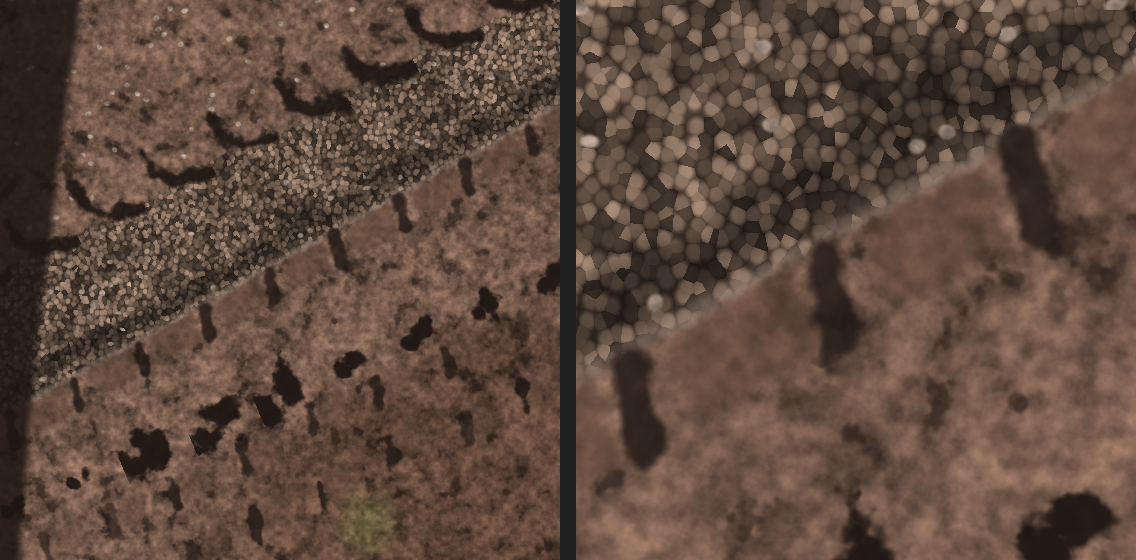
Left: the whole. Right: its middle third, enlarged.
Reproduce this texture procedurally as a Shadertoy shader.

```glsl
const vec3 EARTH = vec3(0.445, 0.342, 0.288);
const vec3 DARK_EARTH = vec3(0.365, 0.268, 0.218);
const vec3 GRAVEL = vec3(0.435, 0.360, 0.305);
const vec3 FACE = vec3(0.390, 0.290, 0.238);
const vec3 PALE = vec3(0.67, 0.59, 0.54);
const vec3 SHADE = vec3(0.125, 0.092, 0.080);
const vec3 MOSS = vec3(0.44, 0.41, 0.26);

float hash(vec2 p) {
    vec3 q = fract(p.xyx * 0.1031);
    q += dot(q, q.yzx + 33.33);
    return fract((q.x + q.y) * q.z);
}
float noise(vec2 p) {
    vec2 i = floor(p), f = fract(p), e = vec2(0.0, 1.0);
    f = f * f * (3.0 - 2.0 * f);
    return mix(mix(hash(i), hash(i + e.yx), f.x), mix(hash(i + e), hash(i + e.yy), f.x), f.y);
}
// Layered noise centred on zero
float fbm(vec2 p) {
    float sum = -0.5, amp = 0.53;
    for (int k = 0; k < 4; k++, amp *= 0.5) {
        sum += amp * noise(p);
        p = mat2(1.6, 1.2, -1.2, 1.6) * p + 7.3;
    }
    return sum;
}
// Distance to the nearest stone centre, and that stone's random value
vec2 stones(vec2 p) {
    vec2 best = vec2(9.0, 0.0);
    for (int k = 0; k < 9; k++) {
        vec2 c = floor(p) + vec2(k % 3 - 1, k / 3 - 1);
        float d = length(c + vec2(hash(c), hash(c + 41.7)) - p);
        if (d < best.x) best = vec2(d, hash(c + 93.1));
    }
    return best;
}
float segment(vec2 p, vec2 a, vec2 b) {
    vec2 ab = b - a;
    return length(p - a - ab * clamp(dot(p - a, ab) / dot(ab, ab), 0.0, 1.0));
}
// Offset from the nearest repeat in a slanted row (xy) and its index (z)
vec3 repeatRow(vec2 p, vec2 origin, vec2 pitch) {
    float id = round(dot(p - origin, pitch) / dot(pitch, pitch));
    return vec3(p - origin - id * pitch, id);
}
// Signed height above the line of a row
float above(vec2 p, vec2 origin, vec2 pitch) {
    return dot(p - origin, normalize(vec2(-pitch.y, pitch.x)));
}
float inside(float d, float radius, float soft) {
    return 1.0 - smoothstep(radius - soft, radius + soft, d);
}
float band(float x, float lo, float hi, float soft) {
    return inside(abs(x - 0.5 * (lo + hi)), 0.5 * (hi - lo), soft);
}
// Curved shadow below the front of an upper step
float hookShadow(vec2 q, float width, float rough) {
    vec2 heel = vec2(-0.036, 0.012);
    float d = min(segment(q, vec2(-0.062, 0.050), heel) + 0.003, segment(q, heel, vec2(0.0)));
    d = min(d, segment(q, vec2(0.0), vec2(0.058, 0.014)));
    return inside(d + rough * 0.026, width, 0.006);
}
float slabShadow(vec2 q, float tall, float width, float rough) {
    return inside(segment(q, vec2(-0.005, -0.012), vec2(0.004, -tall)) + rough * 0.016, width, 0.004);
}
float hollow(vec2 q, vec2 size, float rough) {
    return inside(length(q / size) + rough * 1.7, 0.93, 0.22);
}

void mainImage(out vec4 fragColor, in vec2 fragCoord) {
    vec2 p = fragCoord / iResolution.xy;
    float coarse = fbm(p * 13.0), rough = fbm(p * 42.0 + 5.0), fine = fbm(p * 105.0 + 19.0);
    vec2 upperAt = vec2(0.195, 0.616), upperPitch = vec2(0.1205, 0.0618);
    vec2 edgeAt = vec2(0.254, 0.396), edgePitch = vec2(0.116, 0.0648);
    vec2 holeAt = vec2(0.273, 0.206), holePitch = vec2(0.121, 0.051);
    float edge = above(p, edgeAt, edgePitch) + rough * 0.008;
    // Earth, darker at the lower right
    float dim = inside(above(p, holeAt, holePitch) + coarse * 0.15, -0.05, 0.07) * smoothstep(0.2, 0.7, p.x);
    vec3 col = mix(EARTH, DARK_EARTH, dim) * (1.0 + 0.4 * coarse + 0.65 * rough + 0.8 * fine);
    col = mix(col, SHADE, 0.5 * smoothstep(0.13, 0.28, -rough - 0.1 * coarse));
    // Flat faces of the lower steps
    vec2 tread = repeatRow(p, edgeAt + 0.42 * edgePitch, edgePitch).xy;
    float along = dot(tread, edgePitch) / dot(edgePitch, edgePitch);
    float face = inside(abs(along + rough * 0.2), 0.32, 0.06) * band(edge, -0.056, -0.004, 0.008);
    col = mix(col, FACE * (1.0 + 0.3 * fine + 0.3 * coarse), 0.75 * face);
    // Gravel walk with a shaded foot and a pale kerb
    vec2 grit = stones(p * vec2(125.0, 112.0));
    vec3 gravel = GRAVEL * (0.5 + 0.95 * grit.y) * (1.0 + 0.5 * coarse + 0.5 * rough);
    gravel = mix(gravel, SHADE, 0.65 * smoothstep(0.35, 0.85, grit.x));
    gravel *= 1.0 - 0.35 * band(edge + coarse * 0.04, 0.015, 0.05, 0.012);
    float upper = above(p, upperAt, upperPitch) + rough * 0.06;
    col = mix(col, gravel, inside(-edge, 0.0, 0.004) * inside(upper, 0.0, 0.014));
    col = mix(col, PALE * 0.84, 0.55 * band(edge, -0.003, 0.006, 0.004) * (0.7 + fine));
    // Scattered pale pebbles
    vec2 pebble = stones(p * vec2(46.0, 56.0) + coarse);
    float scatter = step(0.9, pebble.y) * smoothstep(-0.01, 0.03, edge);
    col = mix(col, PALE * (0.9 + fine), scatter * inside(pebble.x, 0.24, 0.08));
    // Shadows of the upper steps and the lower notches
    vec3 hook = repeatRow(p, upperAt, upperPitch), notch = repeatRow(p, edgeAt, edgePitch);
    float hookWidth = 0.010 + 0.004 * hash(vec2(hook.z, 3.0));
    float notchWidth = 0.007 + 0.006 * hash(vec2(notch.z, 8.0));
    col = mix(col, SHADE, 0.92 * hookShadow(hook.xy, hookWidth, rough + 0.4 * coarse));
    col = mix(col, SHADE, 0.8 * slabShadow(notch.xy, 0.06, notchWidth, rough));
    // Broken stones in two receding rows
    for (float row = 0.0; row < 2.0; row++) {
        vec3 rubble = repeatRow(p, vec2(0.2, 0.105) + row * vec2(0.145, -0.06), vec2(0.121, 0.058));
        float seed = hash(vec2(rubble.z, row + 14.0));
        vec2 q = rubble.xy + 0.025 * (vec2(seed, fract(seed * 7.0)) - 0.5);
        float slab = band(q.x + rough * 0.03, 0.008, 0.06, 0.006) * band(q.y - 0.4 * q.x, -0.055, 0.0, 0.008);
        col = mix(col, FACE * (0.95 + 0.5 * fine), 0.6 * slab);
        col = mix(col, SHADE, (0.45 + 0.4 * seed) * slabShadow(q, 0.055, 0.01, 1.6 * rough));
    }
    // Deep hollows, large on the left and shrinking to the right
    vec3 hole = repeatRow(p, holeAt, holePitch);
    float size = mix(1.0, 0.58, smoothstep(2.0, 3.0, hole.z)) * mix(0.45, 1.0, step(-0.5, hole.z));
    float pit = hollow(hole.xy / size, vec2(0.034, 0.047), rough + 0.4 * coarse);
    pit = max(pit, hollow(hole.xy / size + vec2(0.04, 0.038), vec2(0.028, 0.024), rough));
    col = mix(col, SHADE * 0.95, 0.94 * pit);
    // Moss, then the broad shadow on the left
    float moss = inside(length((p - vec2(0.65, 0.06)) / vec2(0.065, 0.085)) + coarse, 0.75, 0.45);
    col = mix(col, MOSS * (1.0 + 0.7 * fine + 0.5 * rough), 0.7 * moss);
    float shadeEdge = 0.035 + 0.11 * pow(p.y, 1.3) + 0.012 * coarse;
    col = mix(col, SHADE * 0.75 + col * 0.16, inside(p.x, shadeEdge, 0.011));
    fragColor = vec4(clamp(col, 0.0, 1.0), 1.0);
}
```
